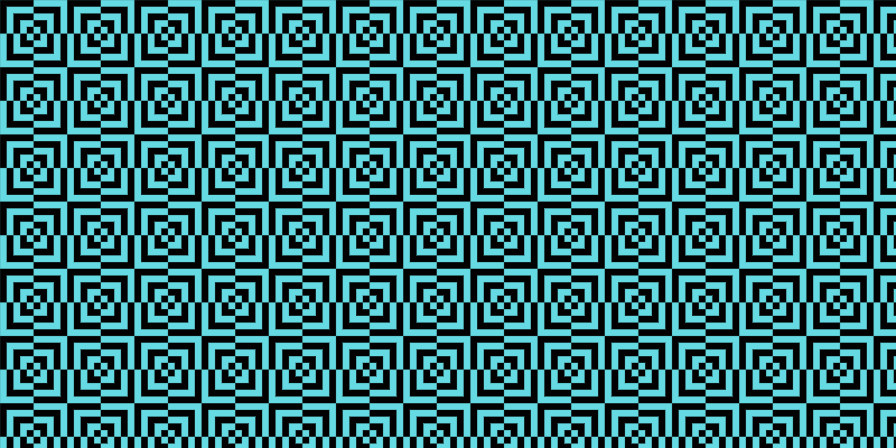
Reproduce this pattern procedurally as a Shadertoy shader.

```glsl
// Tiled concentric squares whose two colours swap from quadrant to quadrant.

// Signed distance to the edges of a square wave: positive on 0..1, negative on 1..2.
float squareWave(float t) {
    return abs(fract((t - 0.5) / 2.0) * 2.0 - 1.0) - 0.5;
}

// Distance turned into a smooth sign, -1 to 1.
float softSign(float distanceToEdge, float halfWidth) {
    return clamp(distanceToEdge / halfWidth, -1.0, 1.0);
}

void mainImage(out vec4 fragColor, in vec2 fragCoord) {
    // One unit is one band; tiles are 10 bands wide and start at the top left.
    float bandSize = 0.015 * iResolution.y;
    vec2 p = (fragCoord - vec2(0.0, iResolution.y)) / bandSize;
    float halfPixel = 0.6 / bandSize;

    // Checkerboard of tile quadrants
    float quadrant = softSign(5.0 * squareWave(p.x / 5.0), halfPixel)
                   * softSign(5.0 * squareWave(p.y / 5.0), halfPixel);

    // Five square rings per tile, with no edge at the centre or the tile border
    vec2 fromCentre = abs(mod(p, 10.0) - 5.0);
    float radius = clamp(max(fromCentre.x, fromCentre.y), 0.5, 4.5);
    float rings = softSign(squareWave(radius), halfPixel);

    // Colour
    vec3 black = vec3(0.008);
    vec3 turquoise = vec3(0.395, 0.855, 0.885);
    fragColor = vec4(mix(black, turquoise, 0.5 + 0.5 * quadrant * rings), 1.0);
}
```
